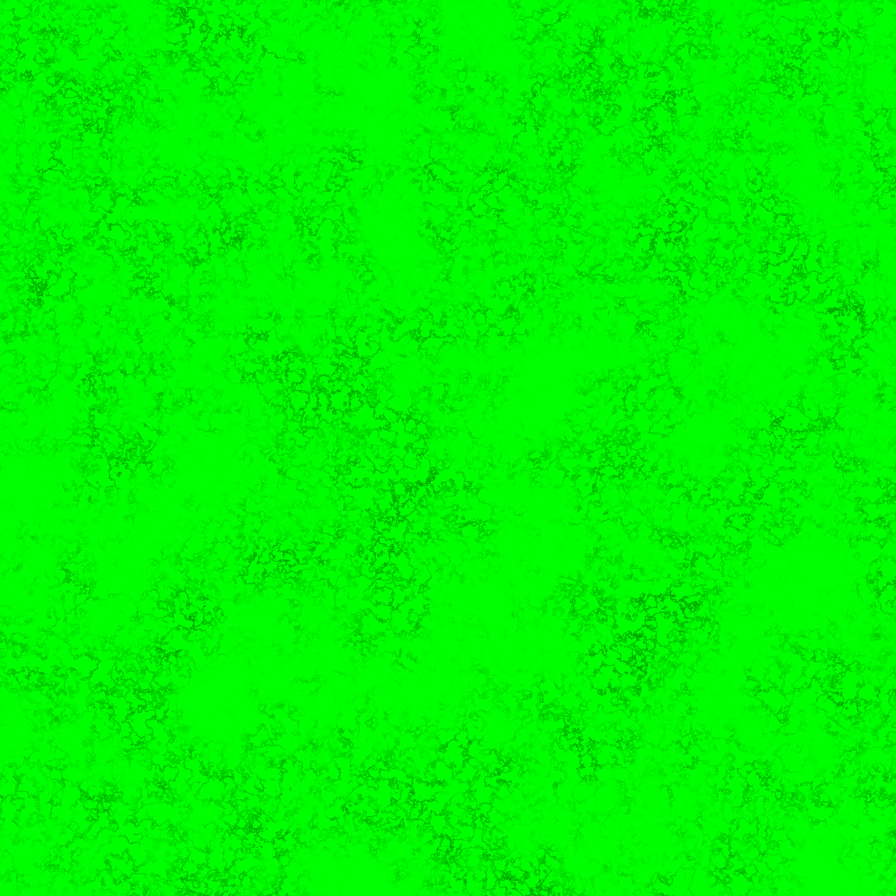
Give the GLSL for this texture, as a Shadertoy shader.

```glsl
// Bright green ground with short, crinkled dark wisps gathered in loose clumps.

const vec3 GROUND_GREEN = vec3(0.0, 1.0, 0.0);
const vec3 WISP_GREEN = vec3(0.0, 0.59, 0.0);
const float WISP_SCALE = 48.0;   // wisp cells across the canvas
const float CLUMP_SCALE = 6.0;   // largest clumps across the canvas
const float WISP_WIDTH = 0.17;   // in units of noise height

// Unit gradient for a lattice cell, from an integer hash
vec2 cellGradient(vec2 cell) {
    uvec2 q = uvec2(ivec2(cell)) * uvec2(1597334u, 3812015u);
    uint h = (q.x ^ q.y) * 2654435u;
    h = (h ^ (h >> 15)) * 2246822u;
    h = (h ^ (h >> 13)) * 3266489u;
    h ^= h >> 16;
    float angle = 6.28319 * float(h & 65535u) / 65536.0;
    return vec2(cos(angle), sin(angle));
}

float gradientNoise(vec2 p) {
    vec2 cell = floor(p);
    vec2 f = p - cell;
    vec2 u = f * f * f * (f * (f * 6.0 - 15.0) + 10.0);
    vec2 e = vec2(1.0, 0.0);
    float a = dot(cellGradient(cell), f);
    float b = dot(cellGradient(cell + e.xy), f - e.xy);
    float c = dot(cellGradient(cell + e.yx), f - e.yx);
    float d = dot(cellGradient(cell + e.xx), f - e.xx);
    return mix(mix(a, b, u.x), mix(c, d, u.x), u.y);
}

// Layered noise, scaled so its spread does not depend on octaves or gain
float fractalNoise(vec2 p, int octaves, float gain) {
    const mat2 TURN = mat2(1.6, 1.2, -1.2, 1.6);
    float sum = 0.0, power = 0.0, amplitude = 1.0;
    for (int i = 0; i < octaves; i++) {
        sum += amplitude * gradientNoise(p);
        power += amplitude * amplitude;
        amplitude *= gain;
        p = TURN * p + vec2(17.3, 41.7);
    }
    return sum / sqrt(power);
}

// Soft ridges along the zero line of the noise
float wisps(vec2 p, float width) {
    float height = fractalNoise(p, 4, 0.66);
    return pow(max(0.0, 1.0 - abs(height) / width), 1.5);
}

// Uneven cover that breaks the ridges into short pieces and dark knots
float clumps(vec2 p) {
    return smoothstep(-0.38, 0.62, fractalNoise(p, 5, 0.86));
}

vec3 wispyGreen(vec2 uv) {
    float cover = clumps(uv * CLUMP_SCALE + vec2(60.0, 23.0));
    float dark = wisps(uv * WISP_SCALE + vec2(9.0, 31.0), WISP_WIDTH) * cover;
    return mix(GROUND_GREEN, WISP_GREEN, dark);
}

void mainImage(out vec4 fragColor, in vec2 fragCoord) {
    // Average four samples per pixel to smooth the wisps
    vec3 color = vec3(0.0);
    for (int i = 0; i < 4; i++) {
        vec2 offset = 0.5 * vec2(i & 1, i >> 1) - 0.25;
        color += wispyGreen((fragCoord + offset) / iResolution.y);
    }
    fragColor = vec4(color / 4.0, 1.0);
}
```
